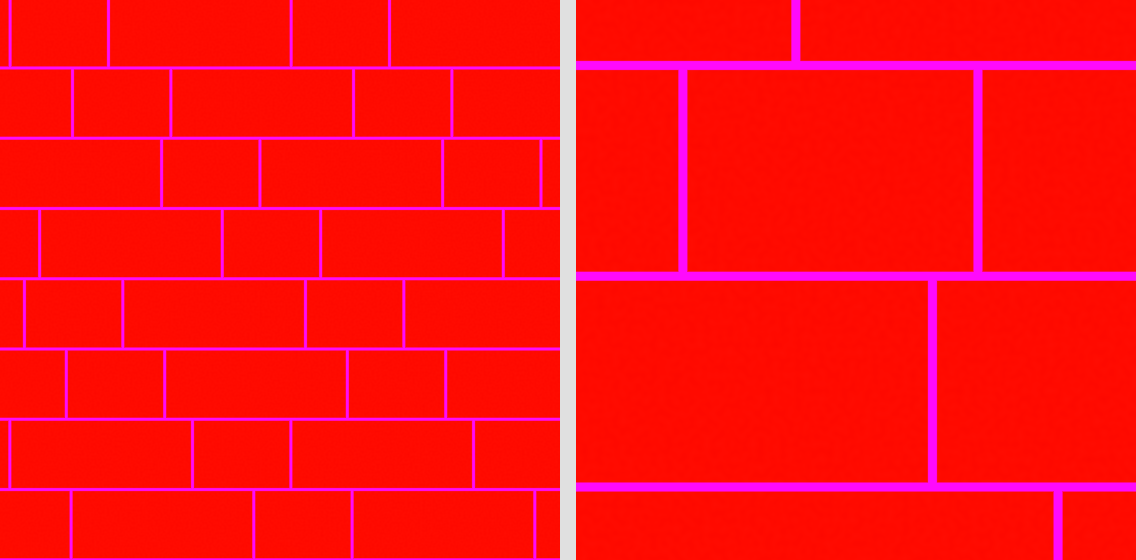
Left: the whole. Right: its middle third, enlarged.
A Shadertoy shader for this pattern:

```glsl
// Brick wall of flat red courses with thin magenta mortar.
// Each course repeats a short and a long brick, slid sideways by its own shift;
// the mortar is a distance to the nearest joint, and a faint grain tints the bricks.

const vec3  BRICK_COLOR   = vec3(1.0, 0.04, 0.0);
const vec3  MORTAR_COLOR  = vec3(1.0, 0.04, 0.99);
const float COURSE_HEIGHT = 0.12546;
const float PAIR_WIDTH    = 4.0 * COURSE_HEIGHT; // one short plus one long brick
const float SHORT_SHARE   = 0.35;                // short brick's part of the pair
const float BASE_Y        = 0.0004;              // height of the lowest bed joint
const float MORTAR_WIDTH  = 0.0054;
const float GRAIN_SCALE   = 220.0;
const float GRAIN_AMOUNT  = 0.012;

// Start of the short brick in each course, bottom to top, in pair widths
const int COURSES = 8;
const float COURSE_SHIFT[COURSES] = float[COURSES](
    0.903, 0.685, 0.236, 0.087, 0.791, 0.575, 0.258, 0.036);

vec2 hashGradient(vec2 cell) {
    vec3 p = fract(cell.xyx * vec3(0.1031, 0.1030, 0.0973));
    p += dot(p, p.yzx + 33.33);
    float angle = 6.2832 * fract((p.x + p.y) * p.z);
    return vec2(cos(angle), sin(angle));
}

float gradientNoise(vec2 p) {
    vec2 i = floor(p), f = p - i;
    vec2 u = f * f * f * (f * (f * 6.0 - 15.0) + 10.0);
    vec2 e = vec2(0.0, 1.0);
    float a = dot(hashGradient(i), f);
    float b = dot(hashGradient(i + e.yx), f - e.yx);
    float c = dot(hashGradient(i + e.xy), f - e.xy);
    float d = dot(hashGradient(i + e.yy), f - e.yy);
    return mix(mix(a, b, u.x), mix(c, d, u.x), u.y);
}

// Distance from x to the nearest of lines spaced by period
float lineDistance(float x, float period) {
    return abs(x - period * round(x / period));
}

float jointDistance(vec2 p) {
    float y = p.y - BASE_Y;
    int course = int(mod(floor(y / COURSE_HEIGHT), float(COURSES)));
    float x = p.x - COURSE_SHIFT[course] * PAIR_WIDTH;

    float bed = lineDistance(y, COURSE_HEIGHT);
    float shortStart = lineDistance(x, PAIR_WIDTH);
    float shortEnd = lineDistance(x - SHORT_SHARE * PAIR_WIDTH, PAIR_WIDTH);
    return min(bed, min(shortStart, shortEnd));
}

void mainImage(out vec4 fragColor, in vec2 fragCoord) {
    vec2 p = fragCoord / iResolution.y;
    float pixel = 1.0 / iResolution.y;

    // Bricks with faint grain
    float grain = GRAIN_AMOUNT * gradientNoise(p * GRAIN_SCALE);
    vec3 color = BRICK_COLOR + grain;

    // Mortar with smoothed edges
    float edge = jointDistance(p) - 0.5 * MORTAR_WIDTH;
    float mortar = 1.0 - smoothstep(-0.8 * pixel, 0.8 * pixel, edge);
    color = mix(color, MORTAR_COLOR, mortar);

    fragColor = vec4(clamp(color, 0.0, 1.0), 1.0);
}
```
